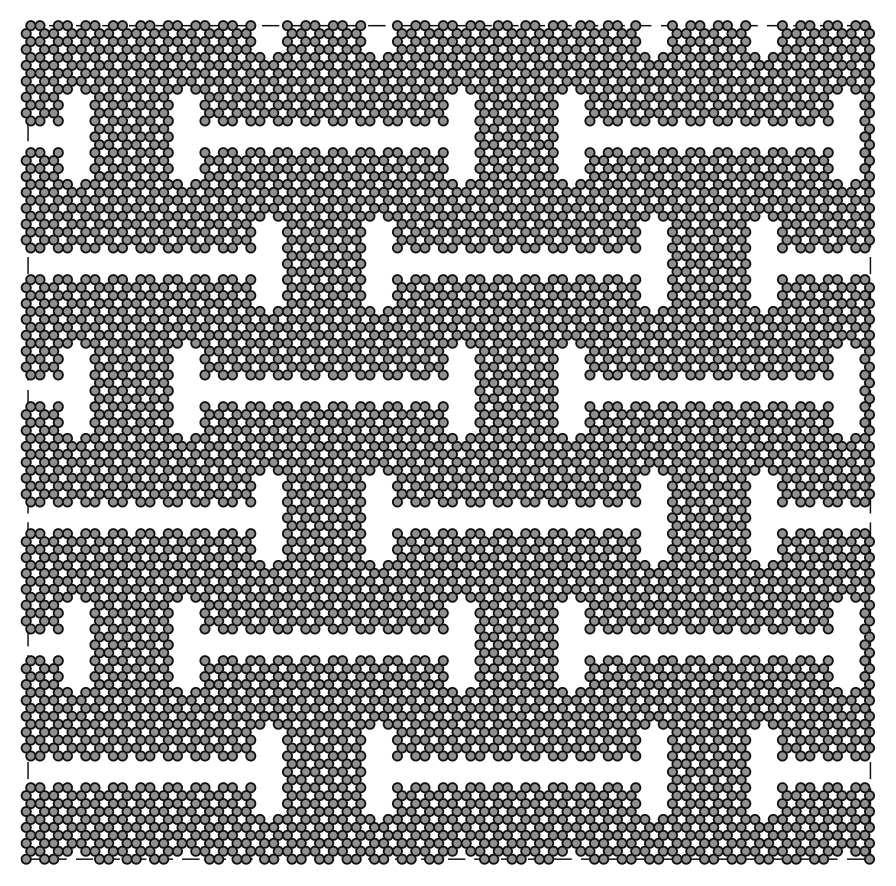
Write a Shadertoy shader that draws this pattern.

```glsl
// Honeycomb lattice of outlined grey discs, pierced by staggered I-shaped slots in a dashed frame.
#define BONDS_ACROSS 97.75          // canvas width in bond lengths
#define ORIGIN vec2(3.36, 2.80)     // first disc, from the upper left
#define LAST_ROW 105.0
#define FRAME_X vec2(-0.3, 91.6)    // left and right frame lines
#define SLOT_START vec2(32.0, 14.0) // slot centre: bonds across, rows down
#define SLOT_STEP vec2(21.0, 16.0)  // half-drop repeat: bonds, rows
#define SLOT_HALF 15.0              // slot centre to end bar
#define RING vec2(0.5, 0.2)         // outline radius and width
#define DASH vec3(2.9, 1.9, 2.0)    // period, length, shift
#define FRAME_WIDTH 0.16
#define FILL_COLOUR vec3(0.56)
#define INK_COLOUR vec3(0.06)

const float ROW_HEIGHT = 0.8660254;

float coverage(float dist, float pixel) {
    return clamp(0.5 - dist / pixel, 0.0, 1.0);
}

// True where the I-shaped slot removes a disc.
bool inSlot(float x, float row) {
    float band = floor((row - SLOT_START.y) / SLOT_STEP.y + 0.5);
    float dRow = abs(row - SLOT_START.y - band * SLOT_STEP.y);
    float period = 2.0 * SLOT_STEP.x;
    float dx = x - SLOT_START.x - band * SLOT_STEP.x;
    dx = abs(dx - period * floor(dx / period + 0.5));
    bool stem = dRow < 1.5 && dx < SLOT_HALF;
    bool endBar = dRow < 5.5 && abs(dx - SLOT_HALF) < 1.5;
    return stem || endBar;
}

bool hasDisc(float x, float row) {
    bool inside = row > -0.5 && row < LAST_ROW + 0.5
        && x > FRAME_X.x - 0.4 && x < FRAME_X.y + 0.1;
    return inside && !inSlot(x, row);
}

// Distance to the nearest disc centre that is present.
float discDistance(vec2 p) {
    float nearest = 1e3;
    float middleRow = floor(p.y / ROW_HEIGHT + 0.5);
    for (int i = -1; i <= 1; i++) {
        float row = middleRow + float(i);
        float shift = 1.5 * mod(row, 2.0);
        float pairStart = 3.0 * floor((p.x - shift - 0.5) / 3.0 + 0.5) + shift;
        for (int j = 0; j < 2; j++) {
            float x = pairStart + float(j);
            if (hasDisc(x, row))
                nearest = min(nearest, length(p - vec2(x, row * ROW_HEIGHT)));
        }
    }
    return nearest;
}

// Signed distance to the dashes of the rectangular frame.
float frameDistance(vec2 p) {
    vec2 halfSize = 0.5 * vec2(FRAME_X.y - FRAME_X.x, LAST_ROW * ROW_HEIGHT);
    vec2 q = abs(p - vec2(FRAME_X.x, 0.0) - halfSize) - halfSize;
    float edge = length(max(q, 0.0)) + min(max(q.x, q.y), 0.0);
    float along = q.x > q.y ? p.y : p.x;
    float dash = abs(mod(along - DASH.z, DASH.x) - 0.5 * DASH.y) - 0.5 * DASH.y;
    return max(abs(edge) - 0.5 * FRAME_WIDTH, dash);
}

void mainImage(out vec4 fragColor, in vec2 fragCoord) {
    float pixel = BONDS_ACROSS / iResolution.x;
    vec2 p = vec2(fragCoord.x, iResolution.y - fragCoord.y) * pixel - ORIGIN;

    // Frame first, then outlined discs over it.
    vec3 colour = mix(vec3(1.0), INK_COLOUR, coverage(frameDistance(p), pixel));
    float d = discDistance(p) - RING.x;
    colour = mix(colour, INK_COLOUR, coverage(d - 0.5 * RING.y, pixel));
    colour = mix(colour, FILL_COLOUR, coverage(d + 0.5 * RING.y, pixel));
    fragColor = vec4(colour, 1.0);
}
```
